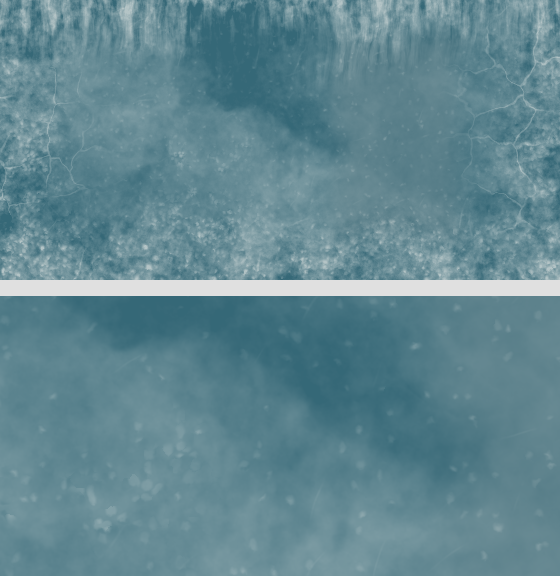
Top, the full canvas; bottom, a detail of the centre.
A WebGL 2 fragment shader for this texture:

```glsl
#version 300 es
precision highp float;

uniform vec2 u_resolution;
out vec4 outColor;

vec2 hash2(vec2 c) {
  vec3 q = fract(c.xyx * vec3(.1031, .1030, .0973));
  q += dot(q, q.yzx + 33.33);
  return fract((q.xx + q.yz) * q.zy);
}

// Nearest distance, second distance and a random id of the nearest cell
vec3 cells(vec2 p) {
  vec2 base = floor(p);
  vec3 r = vec3(9., 9., 0.);
  for (int j = -1; j <= 1; j++)
  for (int i = -1; i <= 1; i++) {
    vec2 c = base + vec2(i, j);
    float d = length(c + .1 + .8 * hash2(c) - p);
    if (d < r.x) r = vec3(d, r.x, hash2(c + 71.).x);
    else r.y = min(r.y, d);
  }
  return r;
}

// Soft cellular noise: random values blended around jittered points
float blobs(vec2 p) {
  vec2 base = floor(p), sum = vec2(.0005, .001);
  for (int j = -1; j <= 1; j++)
  for (int i = -1; i <= 1; i++) {
    vec2 c = base + vec2(i, j);
    vec2 d = c + .15 + .7 * hash2(c) - p;
    float w = max(0., 1.3 - dot(d, d));
    sum += w * w * w * vec2(hash2(c + 37.).y, 1.);
  }
  return sum.x / sum.y;
}

// Layered blobs, centred on zero
float clouds(vec2 p) {
  float sum = 0., amp = .5;
  for (int i = 0; i < 4; i++) {
    sum += amp * (blobs(p) - .5);
    p = mat2(1.6, 1.2, -1.2, 1.6) * p + 13.7;
    amp *= .58;
  }
  return sum * 1.7;
}

float stain(vec2 p, vec2 centre, vec2 size) {
  vec2 q = (p - centre) / size;
  return exp(-dot(q, q));
}

// Round chips in a share of the cells
float chips(vec2 p, float scale, float share, float size) {
  vec3 c = cells(p * scale);
  float soft = .08 + scale / u_resolution.y;
  float radius = size * (.5 + .5 * fract(c.z * 57.));
  return step(1. - share, c.z) * (1. - smoothstep(radius - soft, radius + soft, c.x));
}

// Short, mostly rising hairlines
float scratches(vec2 p, float scale) {
  vec2 q = p * scale, c = floor(q), rnd = hash2(c + 5.);
  float a = .3 + 1.1 * rnd.x;
  vec2 d = mat2(cos(a), -sin(a), sin(a), cos(a)) * (fract(q) - .5);
  d.y += .15 * d.x * d.x;
  float thin = 1. - smoothstep(0., .015 + scale / u_resolution.y, abs(d.y));
  return thin * (1. - smoothstep(.1, .42, abs(d.x))) * step(.6, rnd.y);
}

void main() {
  vec2 p = gl_FragCoord.xy / u_resolution.y;
  p.x += 1. - .5 * u_resolution.x / u_resolution.y;
  vec2 warp = vec2(clouds(p * 5.), clouds(p * 5. + 17.));
  vec2 w = p + .14 * warp;
  float broad = clouds(p * 3.5 + warp * .7 + 40.);
  float mid = clouds(p * 13. + warp);
  float fine = clouds(p * 48.);

  // Worn borders and the calm veil on the right
  float side = smoothstep(.62, 1., abs(w.x - 1.));
  float top = smoothstep(.8, 1., w.y);
  float bottom = 1. - smoothstep(0., .34, w.y);
  float worn = max(max(side, top), bottom);
  vec2 box = abs(p + .04 * warp - vec2(1.42, .5)) - vec2(.2, .34);
  float veil = 1. - smoothstep(-.05, .09, length(max(box, 0.)) + min(max(box.x, box.y), 0.));

  // Broad tone
  float tone = .29 + .42 * broad + .1 * side + .13 * bottom + .2 * top;
  tone -= .1 * stain(w, vec2(.85, .77), vec2(.5, .14));
  tone -= .1 * stain(w, vec2(1.16, .62), vec2(.13, .16));
  tone -= .08 * stain(w, vec2(.1, .33), vec2(.16, .14));
  tone += .2 * stain(w, vec2(1.12, .4), vec2(.14, .09));
  tone += .15 * stain(w, vec2(.46, .54), vec2(.08, .1));
  tone += .14 * stain(w, vec2(1.62, .57), vec2(.09, .1));
  tone += .1 * stain(w, vec2(.8, .42), vec2(.16, .14));
  tone = mix(tone, .35 + .12 * broad, .75 * veil);

  // Mottling and vertical runs under the upper border
  float rough = mix(.25 + .75 * worn, .12, veil * (1. - worn));
  tone += rough * (.4 * mid + .42 * fine);
  float runs = clouds(vec2(p.x * 44., p.y * 9.) + warp);
  tone += .75 * runs * smoothstep(.72, .95, w.y);

  // Crumbling grains
  float crumbly = stain(w, vec2(.7, .43), vec2(.11, .1))
    + stain(w, vec2(.74, .24), vec2(.15, .09)) + .6 * stain(w, vec2(.12, .38), vec2(.15, .15))
    + .55 * side * (1. - top) + .5 * bottom;
  crumbly = min(crumbly, 1.) * smoothstep(-.2, .15, mid);
  vec2 g = p + .012 * vec2(mid, fine);
  tone += crumbly * (.32 * chips(g, 62., .55, .5) - .13 * chips(g + 3.1, 55., .45, .5));

  // Branching cracks with faintly toned plates
  vec3 plate = cells(p * 6.5 + .55 * warp + .12 * mid);
  float cracked = smoothstep(.5, .9, abs(p.x - 1.)) * (1. - top);
  cracked *= smoothstep(-.08, .16, clouds(p * 4. + 63.));
  float crack = 1. - smoothstep(.01, .04 + 6. / u_resolution.y, plate.y - plate.x);
  tone += cracked * (.3 * crack + .12 * (plate.z - .5));

  // Hairlines, dust and pale flakes
  float hair = scratches(p + .03 * warp, 7.) + .6 * scratches(p + .02 * warp + 2.3, 13.);
  tone += hair * (.1 + .1 * worn) * smoothstep(-.25, .2, mid);
  tone += .22 * chips(g + 8., 36., .1, .14);
  tone += (.12 + .3 * bottom) * chips(g + 5., 48., .16, .24);
  tone += .5 * max(bottom, .5 * side) * chips(g + 1.7, 25., .13, .27);

  // Teal to pale grey, slightly greyer inside the veil
  tone = clamp(tone, .02, 1.05);
  vec3 colour = mix(vec3(.20, .40, .46), vec3(.68, .75, .76), tone);
  colour += veil * vec3(.012, -.002, -.006);
  outColor = vec4(colour, 1.);
}
```
